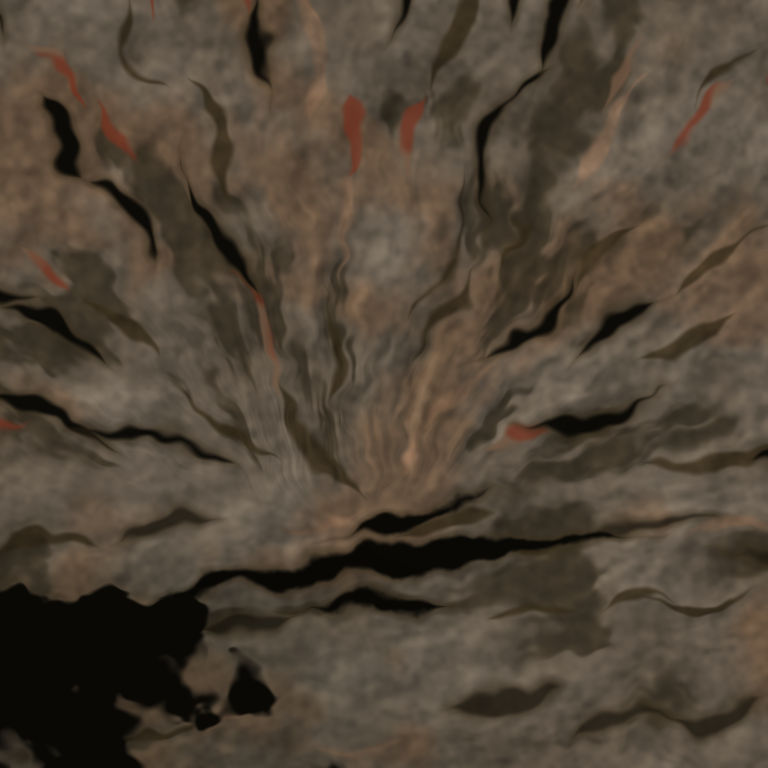
Reproduce this texture procedurally as a Shadertoy shader.

```glsl
// Weathered, bark-like rock: grey-brown fibres fan out from a low hub,
// with lens-shaped cracks and rust flecks along them, above a rubble shelf.
// Polar noise gives the fibres; a jittered grid scatters the lenses.

const vec2 HUB = vec2(0.45, 0.34);
const vec3 BLACK = vec3(0.035, 0.03, 0.018);
const vec3 OLIVE = vec3(0.20, 0.16, 0.095);
const vec3 RUST = vec3(0.45, 0.19, 0.12);
const vec3 TAN = vec3(0.50, 0.38, 0.29);

float hash(vec2 p) {
    return fract(sin(dot(p, vec2(127.1, 311.7))) * 43758.5453);
}

float noise(vec2 p) {
    vec2 i = floor(p), f = fract(p);
    f = f * f * (3.0 - 2.0 * f);
    return mix(mix(hash(i), hash(i + vec2(1, 0)), f.x),
               mix(hash(i + vec2(0, 1)), hash(i + vec2(1, 1)), f.x), f.y);
}

float fbm(vec2 p) {
    float sum = 0.0, amp = 0.533;
    for (int i = 0; i < 4; i++) {
        sum += amp * noise(p);
        p = mat2(1.6, 1.2, -1.2, 1.6) * p + 7.3;
        amp *= 0.5;
    }
    return sum;
}

// Fibre direction: radial above the hub, nearly level below it
vec2 fibreDir(vec2 p) {
    vec2 radial = normalize(p - HUB);
    radial *= radial.x < 0.0 ? -1.0 : 1.0;
    return normalize(mix(vec2(0.98, 0.18), radial, smoothstep(0.34, 0.46, p.y)));
}

// Signed distance to a bent lens with pointed tips
float lens(vec2 p, vec2 centre, vec2 dir, float halfLen, float width, float bend) {
    p -= centre;
    vec2 q = vec2(dot(p, dir), dot(p, vec2(-dir.y, dir.x)));
    float t = q.x / halfLen;
    return abs(q.y + bend * halfLen * (t * t - 0.4)) - width * (1.0 - t * t);
}

// Fibrous height, stretched along the fan
float fibres(vec2 p) {
    vec2 d = p - HUB + vec2(0.0, 0.1);
    float fan = fbm(vec2(atan(d.x, d.y) * 9.0, length(d) * 8.0));
    float level = fbm(vec2(p.x * 7.0, p.y * 14.0 - p.x * 2.0) + 30.0);
    return mix(level, fan, smoothstep(0.32, 0.46, p.y));
}

void mainImage(out vec4 fragColor, in vec2 fragCoord) {
    vec2 uv = fragCoord / iResolution.xy;
    vec2 wobble = vec2(noise(uv * 13.0), noise(uv * 13.0 + 50.0)) - 0.5;
    vec2 ripple = vec2(noise(uv * 42.0 + 9.0), noise(uv * 42.0 + 80.0)) - 0.5;
    vec2 p = uv + 0.032 * wobble + 0.014 * ripple;

    // Stone body: fibres, mottling and light from the upper left
    float fibre = fibres(p);
    float relief = fbm(uv * 17.0) - fbm(uv * 17.0 + vec2(-0.16, 0.2));
    relief += 1.2 * (fibre - fibres(p + vec2(-0.007, 0.008)));
    float grain = noise(uv * 85.0) - 0.5;
    float tone = 0.55 + 1.1 * (fibre - 0.5) + 0.7 * (fbm(uv * 9.0 + 4.0) - 0.5);
    vec3 col = mix(vec3(0.29, 0.25, 0.20), vec3(0.425, 0.385, 0.335), clamp(tone, 0.0, 1.0));
    float warm = smoothstep(0.50, 0.72, fbm(uv * 6.0 + 17.0) + 0.4 * (fibre - 0.5));
    col = mix(col, vec3(0.39, 0.29, 0.205), 0.6 * warm);
    col = mix(col, vec3(0.21, 0.18, 0.13), 0.75 * smoothstep(0.40, 0.28, fibre));
    col *= 1.0 + 0.75 * relief + 0.16 * grain;

    // Scattered lenses: black cracks, olive hollows, rust and tan slivers
    vec2 cell = floor(p * 8.0);
    for (int j = -1; j <= 1; j++)
    for (int i = -1; i <= 1; i++) {
        vec2 id = cell + vec2(i, j);
        float kind = hash(id + 3.7), size = hash(id + 11.3);
        vec2 jitter = vec2(hash(id + 21.1), hash(id + 37.9)) - 0.5;
        vec2 centre = (id + 0.5 + 0.6 * jitter) / 8.0;
        float d = lens(p, centre, fibreDir(centre), mix(0.045, 0.10, size),
                       mix(0.006, 0.015, hash(id + 5.9)), 0.5 * (hash(id + 61.7) - 0.5));
        d += 0.008 * (noise(uv * 30.0 + id) - 0.5);
        float body = smoothstep(0.003, -0.006, d);
        float halo = smoothstep(0.014, -0.004, d);
        float upper = smoothstep(0.30, 0.42, centre.y);
        if (kind < 0.30) {
            col = mix(col, OLIVE, 0.55 * halo);
            col = mix(col, BLACK, body * mix(0.45, 0.95, upper));
        } else if (kind < 0.58) {
            col = mix(col, OLIVE * (1.0 + relief), 0.8 * body);
        } else if (kind < 0.80) {
            float stain = smoothstep(0.40, 0.62, noise(uv * 22.0 + 6.0));
            col = mix(col, mix(TAN * 0.9, RUST, stain), 0.75 * body * upper);
        } else {
            col = mix(col, TAN * (1.0 + relief), 0.55 * body);
        }
    }

    // Shelf cracks: one long split between two short ones
    float split = 1.0;
    for (int i = -1; i <= 1; i++) {
        float k = float(i), main = 1.0 - abs(k);
        vec2 dir = normalize(vec2(1.0, 0.13 + 0.1 * k));
        split = min(split, lens(p, vec2(0.51 + 0.03 * k, 0.27 + 0.06 * k), dir,
                                0.10 + 0.19 * main, 0.010 + 0.010 * main, 0.04));
    }
    split += 0.022 * (fbm(uv * 22.0 + 3.0) - 0.5);
    col = mix(col, OLIVE, 0.5 * smoothstep(0.014, 0.0, split));
    col = mix(col, BLACK, smoothstep(0.004, -0.005, split));

    // Rubble: dark gaps between lumps, deepest at the lower left
    float depth = smoothstep(0.31, 0.21, p.y) * smoothstep(0.75, 0.12, p.x);
    float gap = 0.53 * depth - fbm(p * vec2(9.0, 11.0) + 12.0);
    col = mix(col, col * vec3(0.72, 0.74, 0.72), 0.8 * depth);
    col = mix(col, BLACK, smoothstep(-0.05, 0.03, gap));

    fragColor = vec4(clamp(col, 0.0, 1.0), 1.0);
}
```
